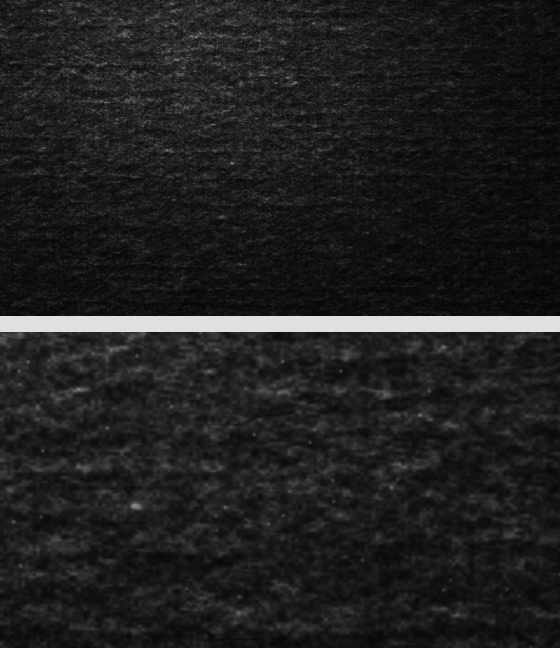
Top: the whole. Bottom: its middle third, enlarged.
Write a WebGL 2 fragment shader that draws this texture.

```glsl
#version 300 es
precision highp float;
// Dark rough slate with fine horizontal ridges, lit softly from the upper left.

uniform vec2 u_resolution;
out vec4 fragColor;

const float TAU = 6.28318;
const float RIDGE_ROWS = 25.0;
const vec2 LIGHT_CENTER = vec2(0.58, 0.86);
const vec2 LIGHT_RADIUS = vec2(0.74, 0.48);

float hash(vec2 cell) {
    return fract(sin(dot(cell, vec2(127.1, 311.7))) * 43758.5453);
}

float noise(vec2 p) {
    vec2 cell = floor(p);
    vec2 f = fract(p);
    f = f * f * (3.0 - 2.0 * f);
    float low = mix(hash(cell), hash(cell + vec2(1.0, 0.0)), f.x);
    float high = mix(hash(cell + vec2(0.0, 1.0)), hash(cell + vec2(1.0, 1.0)), f.x);
    return mix(low, high, f.y);
}

float fbm(vec2 p, int octaves) {
    float sum = 0.0;
    float weight = 0.5;
    float total = 0.0;
    for (int i = 0; i < octaves; i++) {
        sum += weight * noise(p);
        total += weight;
        weight *= 0.6;
        p = mat2(1.9, 0.25, -0.25, 1.9) * p + 17.3;
    }
    return sum / total;
}

// Bumpy stone height, only slightly stretched along x.
float stoneHeight(vec2 p) {
    return fbm(p * vec2(34.0, 52.0), 3);
}

// Slope of the stone along the light direction.
float relief(vec2 p, float reach) {
    return stoneHeight(p) - stoneHeight(p + reach * vec2(-0.5, 1.0));
}

// Nearly straight rows, each a light crest above a dark groove, broken along x.
float ridges(vec2 p, float rows) {
    float waver = fbm(p * vec2(2.5, 5.0), 2) - 0.5;
    float fray = noise(p * vec2(32.0, 45.0)) - 0.5;
    float row = p.y * rows + 0.7 * waver + 0.3 * fray;
    float strength = smoothstep(0.2, 0.85, noise(vec2(p.x * 3.0, row * 0.9)));
    float wave = sin(TAU * row) + 0.5 * sin(2.0 * TAU * row);
    return strength * (wave + 0.33 * sin(3.0 * TAU * row));
}

// Short thin fissures where a noise field crosses its middle value.
float cracks(vec2 p, float width) {
    float field = abs(fbm(p * vec2(6.0, 13.0) + 41.0, 4) - 0.5);
    float mask = smoothstep(0.55, 0.75, noise(p * vec2(7.0, 9.0) + 9.0));
    return mask * (1.0 - smoothstep(0.0, width, field));
}

// Tiny bright mineral points scattered over a jittered grid.
float specks(vec2 p, float density, float share) {
    vec2 cell = floor(p * density);
    vec2 center = 0.3 + 0.4 * vec2(hash(cell + 3.7), hash(cell + 8.1));
    float dist = length(fract(p * density) - center);
    float present = step(1.0 - share, hash(cell + 21.4));
    return present * (1.0 - smoothstep(0.1, 0.4, dist));
}

float lightLevel(vec2 p) {
    vec2 offset = (p - LIGHT_CENTER) / LIGHT_RADIUS;
    float glow = exp(-dot(offset, offset));
    float fill = exp(-0.9 * dot(p - LIGHT_CENTER, p - LIGHT_CENTER));
    return 0.037 + 0.032 * fill + 0.086 * glow;
}

void main() {
    vec2 p = gl_FragCoord.xy / u_resolution.y;

    // Surface detail, summed in log brightness.
    float patches = fbm(p * vec2(14.0, 34.0) + 5.0, 3) - 0.5;
    float grain = noise(p * vec2(135.0, 160.0)) - 0.5;
    float fineGrain = noise(p * vec2(260.0, 275.0) + 60.0) - 0.5;
    float detail = 0.75 * patches + 0.7 * grain + 0.7 * fineGrain;
    detail += 1.6 * relief(p, 0.006);
    detail += 0.21 * ridges(p, RIDGE_ROWS);
    detail -= 0.4 * cracks(p, 0.015);

    // Pale worn flakes gather in small broken streaks.
    float flakes = smoothstep(0.57, 0.7, fbm(p * vec2(38.0, 80.0) + 30.0, 3));
    detail += 0.38 * flakes;

    float light = lightLevel(p);
    float tone = light * exp(detail);
    tone += 1.4 * light * specks(p, 130.0, 0.014);
    fragColor = vec4(vec3(clamp(tone, 0.0, 1.0)), 1.0);
}
```
